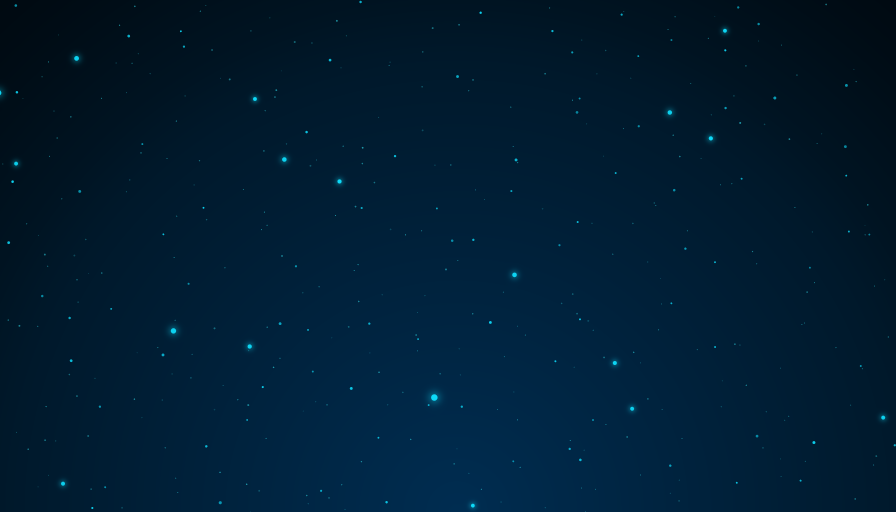
A WebGL 2 fragment shader for this texture:

```glsl
#version 300 es
precision highp float;
// A night sky: a deep blue radial glow rising from the bottom centre,
// scattered with cyan stars. Each star layer is a jittered grid of soft
// discs; only the largest stars carry a halo.

uniform vec2 u_resolution;
out vec4 fragColor;

const vec3 SKY_GLOW = vec3(0.0, 0.176, 0.318);
const vec3 SKY_MID  = vec3(0.0, 0.086, 0.148);
const vec3 SKY_EDGE = vec3(0.0, 0.036, 0.064);
const vec3 DUST_COLOR = vec3(0.16, 0.76, 0.82);
const vec3 STAR_COLOR = vec3(0.05, 0.86, 0.98);

// Four random values in 0..1 for a grid cell.
vec4 hash4(vec2 cell, float seed) {
  vec4 q = fract(vec4(cell.xyx, cell.y + seed) * vec4(0.1031, 0.1030, 0.0973, 0.1099) + seed * 0.137);
  q += dot(q, q.wzxy + 33.33);
  return fract((q.xxyz + q.yzzw) * q.zywx);
}

// Antialiased disc coverage.
float disc(float dist, float radius, float pixel) {
  return clamp(0.5 + (radius - dist) / pixel, 0.0, 1.0);
}

// Radial gradient around the bottom centre, darkening to the top corners.
vec3 sky(vec2 p) {
  float d = length(p);
  vec3 color = mix(SKY_GLOW, SKY_MID, clamp(d, 0.0, 1.0));
  return mix(color, SKY_EDGE, smoothstep(0.85, 1.4, d));
}

// One layer of stars: x is core coverage, y is halo strength.
// radii = smallest and largest; alphas = faintest and brightest.
vec2 starLayer(vec2 p, float cellSize, float density, vec2 radii, vec2 alphas, float seed, float pixel) {
  vec2 home = floor(p / cellSize);
  vec2 light = vec2(0.0);
  for (int y = -1; y <= 1; y++) {
    for (int x = -1; x <= 1; x++) {
      vec2 cell = home + vec2(x, y);
      vec4 rnd = hash4(cell + 57.0, seed);
      float present = step(rnd.z, density);
      float size = rnd.w * rnd.w;
      float radius = mix(radii.x, radii.y, size);
      float alpha = mix(alphas.x, alphas.y, fract(rnd.w * 7.3 + rnd.x));
      float dist = length(p - (cell + rnd.xy) * cellSize);
      float halo = exp(-dist * dist / (radius * radius * 4.5));
      light = max(light, present * alpha * vec2(disc(dist, radius, pixel), halo));
    }
  }
  return light;
}

void main() {
  float pixel = 1.0 / u_resolution.y;
  vec2 p = (gl_FragCoord.xy - vec2(0.51 * u_resolution.x, 0.0)) * pixel;
  vec3 color = sky(p);

  // Fine dust: overlapping sparse grids give uneven clumps.
  for (int i = 0; i < 3; i++) {
    float seed = 3.0 + 5.0 * float(i);
    float dust = starLayer(p, 0.105 + 0.011 * float(i), 0.7, vec2(0.0008, 0.0018), vec2(0.2, 0.75), seed, pixel).x;
    color = mix(color, DUST_COLOR, dust);
  }

  // Small bright stars.
  float small = starLayer(p, 0.115, 0.65, vec2(0.0017, 0.0030), vec2(0.55, 0.95), 23.0, pixel).x;
  color = mix(color, STAR_COLOR, small);

  // Large stars with a soft halo.
  vec2 large = starLayer(p, 0.25, 0.55, vec2(0.0036, 0.0064), vec2(0.9, 1.0), 41.0, pixel);
  color = mix(color, STAR_COLOR, 0.32 * large.y);
  color = mix(color, STAR_COLOR, large.x);

  fragColor = vec4(color, 1.0);
}
```
